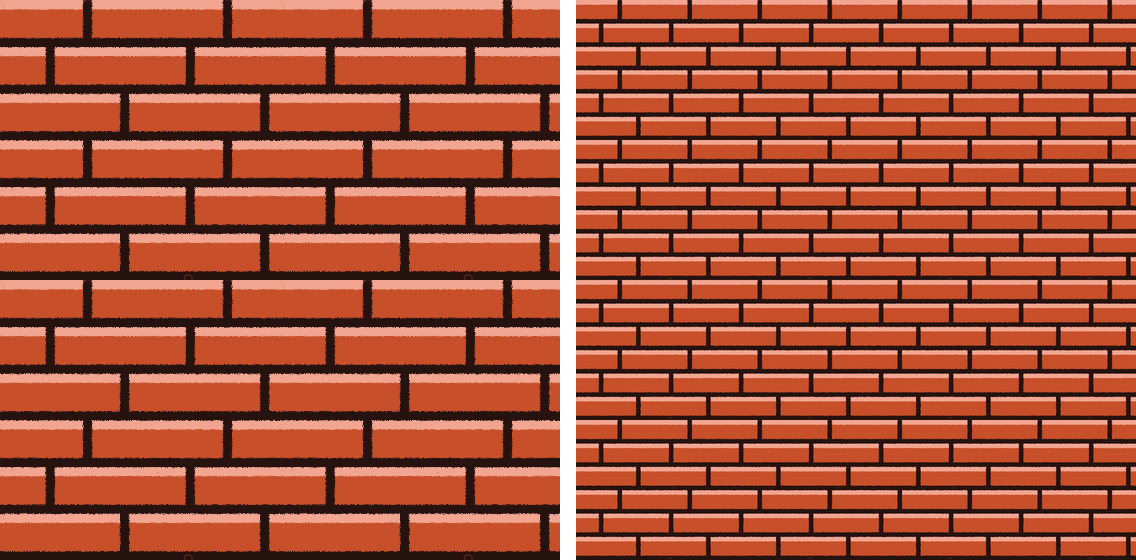
Left: one tile. Right: repeated 2 by 2.
This pattern is drawn by a WebGL 1 fragment shader. Its source:

```glsl
precision highp float;
// Glazed red brick wall: long bricks with pale top bands, dark mortar and slightly frayed edges.
uniform vec2 u_resolution;

// Layout units: the canvas is 768 wide and high, made of 2 x 2 identical panels.
const float CANVAS = 768.0;
const float PANEL = 384.0;
const vec2 PITCH = vec2(192.0, 64.0);
const vec2 BRICK_HALF = vec2(89.75, 25.7);
const float BRICK_MIDDLE = 26.4;
const float BAND_BOTTOM = 13.0;
const float GRAIN = 1.5;

const vec3 MORTAR = vec3(0.15, 0.07, 0.06);
const vec3 CLAY = vec3(0.78, 0.31, 0.16);
const vec3 GLAZE = vec3(0.95, 0.65, 0.57);
const vec3 RUST = vec3(0.58, 0.26, 0.16);

float hash(vec2 cell) {
  return fract(sin(dot(cell, vec2(12.9898, 78.233))) * 43758.5453);
}

// Fine grain that wraps with the panel.
float grain(vec2 pos, float seed) {
  return hash(floor(mod(pos, PANEL) / GRAIN) + seed);
}

// Coverage of a shape from its signed distance.
float cover(float dist, float soft) {
  return 1.0 - smoothstep(-soft, soft, dist);
}

float boxDistance(vec2 p, vec2 halfSize, float radius) {
  vec2 d = abs(p) - halfSize + radius;
  return length(max(d, 0.0)) + min(max(d.x, d.y), 0.0) - radius;
}

// Position within a brick: x from its centre, y down from its top.
// Joints cycle through three offsets, one per row.
vec2 brickSpace(vec2 pos, float row) {
  float joint = 120.0 - 51.0 * (mod(row + 1.0, 3.0) - 1.0);
  float x = mod(pos.x - joint, PITCH.x) - 0.5 * PITCH.x;
  return vec2(x, pos.y - row * PITCH.y);
}

vec3 brickColor(vec2 local, vec2 pos, float soft) {
  float fray = (grain(pos, 7.0) - 0.5) * 1.4;
  vec3 color = mix(CLAY, GLAZE, cover(local.y - BAND_BOTTOM + fray, soft));
  // Sparse specks in the band, mostly beside the panel edge
  float nearEdge = 1.0 - smoothstep(2.0, 7.0, abs(mod(pos.x, PANEL) - 3.0));
  float speck = step(0.997 - 0.12 * nearEdge, grain(pos, 19.0));
  float inBand = cover(abs(local.y - 8.0) - 6.0, soft);
  return mix(color, mix(CLAY, GLAZE, 0.6), speck * inBand * 0.6);
}

// Faint dotted ring in the mortar, cut off by the panel's lower edge.
float ringMark(vec2 pos, float soft) {
  vec2 p = mod(pos, PANEL) - vec2(258.0, 382.5);
  float line = cover(abs(length(p) - 5.5) - 0.8, soft);
  return line * mix(0.35, 1.0, grain(pos, 31.0));
}

void main() {
  vec2 uv = gl_FragCoord.xy / u_resolution;
  vec2 pos = vec2(uv.x, 1.0 - uv.y) * CANVAS;
  float soft = max(0.7 * CANVAS / u_resolution.y, 0.8);

  float row = floor(pos.y / PITCH.y);
  vec2 local = brickSpace(pos, row);
  float panelTop = 1.0 - step(0.5, mod(row, 6.0));

  // Brick body; the first row of each panel is cropped flush at its top
  vec2 centred = local - vec2(0.0, BRICK_MIDDLE);
  centred.y += panelTop * 2.5 * (1.0 - smoothstep(0.0, 6.0, local.y));
  float fray = (grain(pos, 3.0) - 0.5) * 1.8;
  float brick = cover(boxDistance(centred, BRICK_HALF, 1.0) + fray, soft);

  vec3 color = mix(MORTAR, RUST, 0.7 * ringMark(pos, soft));
  // Thin rusty fringe closing the joints at the panel top
  color = mix(color, RUST, panelTop * cover(local.y - 1.2, soft) * grain(pos, 43.0));
  color = mix(color, brickColor(local, pos, soft), brick);
  gl_FragColor = vec4(color, 1.0);
}
```
